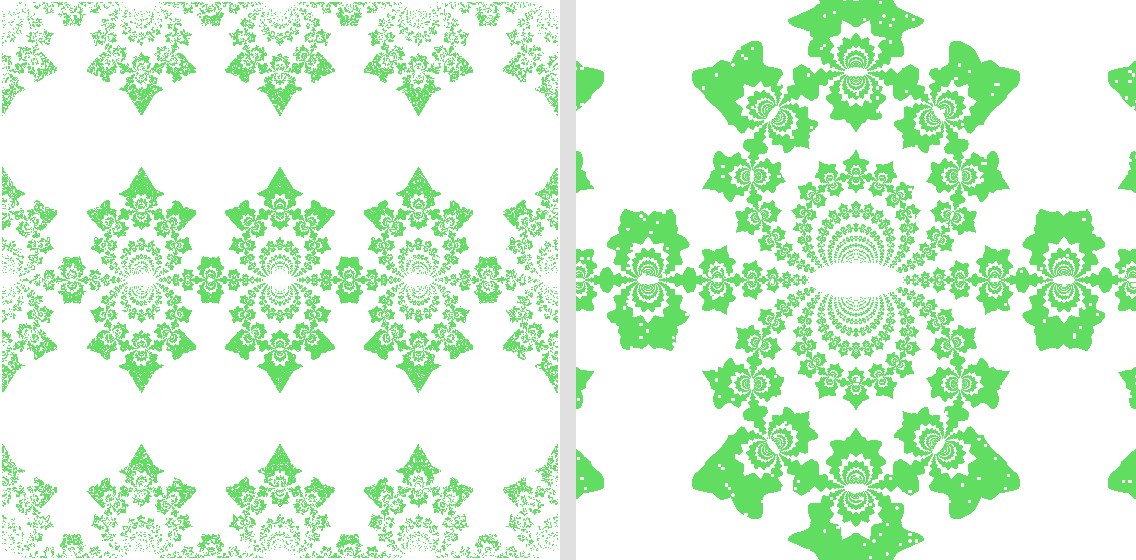
Left, the full canvas; right, a detail of the centre.
Give the GLSL for this pattern, as a Shadertoy shader.

```glsl
#define PI 3.14159265
#define SPAN 0.99            // printed part of the canvas
#define COLUMNS 4.0          // repeats across the printed part
#define FADE 1.5             // thinning away from the centre
#define GRAIN 512.0          // grains across the canvas
#define SAMPLES 3            // supersamples per side
#define GREEN vec3(0.38, 0.87, 0.38)
#define PAPER vec3(1.0)

float hash(vec2 p) {
    vec3 q = fract(vec3(p.xyx) * 0.1031);
    q += dot(q, q.yzx + 33.33);
    return fract((q.x + q.y) * q.z);
}

// Wrap into one cell, PI wide and 2 PI high
vec2 wrapCell(vec2 z) {
    vec2 period = vec2(PI, 2.0 * PI);
    return z - period * floor(z / period + 0.5);
}

// Inversion in the circle that touches the cell's top and bottom
vec2 invert(vec2 z) {
    return PI * PI * z / max(dot(z, z), 1e-6);
}

// Six-pointed blossom with a bead between columns
bool insideBlossom(vec2 z) {
    vec2 p = abs(z);
    float sideEdge = 1.1 + 0.14 * cos(8.0 * (p.y - 0.75));
    bool body = p.x < sideEdge && p.y < 2.2 - 0.45 * p.x;
    bool tip = p.x < 0.6 * (2.58 - p.y);
    float beadHeight = 0.22 + 0.38 * smoothstep(0.4, 0.1, 0.5 * PI - p.x);
    bool bead = p.y < beadHeight;
    bool hollow = length(p / vec2(0.36, 0.13)) < 1.0;
    return (body || tip || bead) && !hollow;
}

// Coarse hull around the blossom
bool insideHull(vec2 z) {
    vec2 p = abs(z);
    return p.y < min(2.55, 2.9 - 1.1 * p.x);
}

// Points whose first images stay within the blossoms
float fractalLace(vec2 z) {
    z = wrapCell(z);
    if (!insideBlossom(z)) return 0.0;
    z = wrapCell(invert(z));
    if (!insideBlossom(z)) return 0.0;
    z = wrapCell(invert(z));
    return insideHull(z) ? 1.0 : 0.0;
}

// Lace thinned into grains with distance from the centre
float printedLace(vec2 uv) {
    if (max(abs(uv.x), abs(uv.y)) > 0.5 * SPAN + 0.002) return 0.0;
    float density = exp(-FADE * dot(uv, uv));
    float grain = hash(floor(uv * GRAIN) + GRAIN);
    if (grain > density) return 0.0;
    return fractalLace(uv * COLUMNS * PI / SPAN);
}

void mainImage(out vec4 fragColor, in vec2 fragCoord) {
    float side = min(iResolution.x, iResolution.y);
    float coverage = 0.0;
    for (int j = 0; j < SAMPLES; j++) {
        for (int i = 0; i < SAMPLES; i++) {
            vec2 offset = (vec2(i, j) + 0.5) / float(SAMPLES) - 0.5;
            coverage += printedLace((fragCoord + offset - 0.5 * iResolution.xy) / side);
        }
    }
    coverage /= float(SAMPLES * SAMPLES);

    // Crisp but smooth ink edge
    float ink = smoothstep(0.4, 0.6, coverage);
    fragColor = vec4(mix(PAPER, GREEN, ink), 1.0);
}
```
